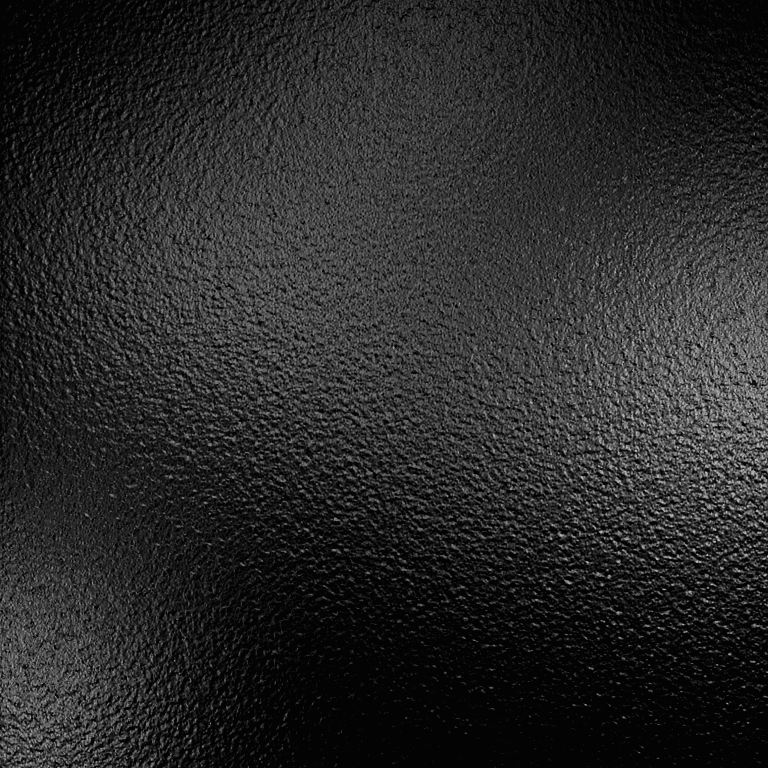
A WebGL 1 fragment shader for this texture:

```glsl
precision highp float;
// Dark embossed metal foil: fine bumps bending a few soft pools of light.

uniform vec2 u_resolution;

#define COARSE_CELLS 165.0  // large bumps across the canvas
#define FINE_CELLS 310.0    // small bumps across the canvas
#define SPECK_CELLS 370.0   // finest roughness across the canvas
#define FINE_SHARE 0.85     // strength of the small bumps
#define BEND 0.078          // how far a slope shifts the reflection
#define GRAIN 0.19          // relief shading in evenly lit areas
#define SPECKLE 0.28        // strength of the finest roughness
#define GAIN 1.14           // overall brightness
#define BLACK_POINT 0.043   // light lost to the dark metal
#define BASE_TONE 0.010     // darkest grey

// Three random values in 0..1 for a cell
vec3 hash3(vec2 cell) {
  vec3 q = fract(cell.xyx * vec3(0.1031, 0.1030, 0.0973));
  q += dot(q, q.yxz + 33.33);
  return fract((q.xxy + q.yzz) * q.zyx);
}

// Slope of a cellular height field: one round bump or pit per cell
vec2 bumpSlope(vec2 p) {
  vec2 cell = floor(p);
  vec2 slope = vec2(0.0);
  for (int y = -1; y <= 1; y++) {
    for (int x = -1; x <= 1; x++) {
      vec2 neighbour = cell + vec2(float(x), float(y));
      vec3 rnd = hash3(neighbour);
      vec2 offset = p - neighbour - rnd.xy;
      float falloff = max(0.0, 1.0 - dot(offset, offset));
      slope -= 6.0 * (2.0 * rnd.z - 1.0) * falloff * falloff * offset;
    }
  }
  return slope;
}

// Soft elliptical pool of light
float pool(vec2 p, vec2 centre, vec2 radius) {
  vec2 q = (p - centre) / radius;
  return exp(-dot(q, q));
}

// Blurred surroundings mirrored by the foil
float surroundings(vec2 p) {
  float light = 0.28 * pool(p, vec2(0.29, 0.65), vec2(0.30, 0.23));
  light += 0.43 * pool(p, vec2(1.01, 0.52), vec2(0.31, 0.25));
  light += 0.38 * pool(p, vec2(0.02, 0.11), vec2(0.20, 0.23));
  light += 0.20 * pool(p, vec2(0.55, 0.93), vec2(0.25, 0.20));
  light += 0.11 * pool(p, vec2(0.58, 0.45), vec2(0.25, 0.21));
  return light;
}

void main() {
  vec2 uv = gl_FragCoord.xy / u_resolution;

  // Relief from two sizes of bump
  vec2 slope = bumpSlope(uv * COARSE_CELLS);
  slope += FINE_SHARE * bumpSlope(uv * FINE_CELLS + 17.3);

  // Tilted facets mirror a shifted part of the surroundings
  float light = surroundings(uv - BEND * slope);

  // Relief shading and fine roughness, with glints held back
  float relief = GRAIN * dot(slope, vec2(0.45, 0.89));
  float speck = SPECKLE * bumpSlope(uv * SPECK_CELLS + 41.7).x;
  light *= clamp(1.0 - relief - speck, 0.0, 1.55);

  float tone = BASE_TONE + max(0.0, GAIN * light - BLACK_POINT);
  gl_FragColor = vec4(vec3(tone), 1.0);
}
```
